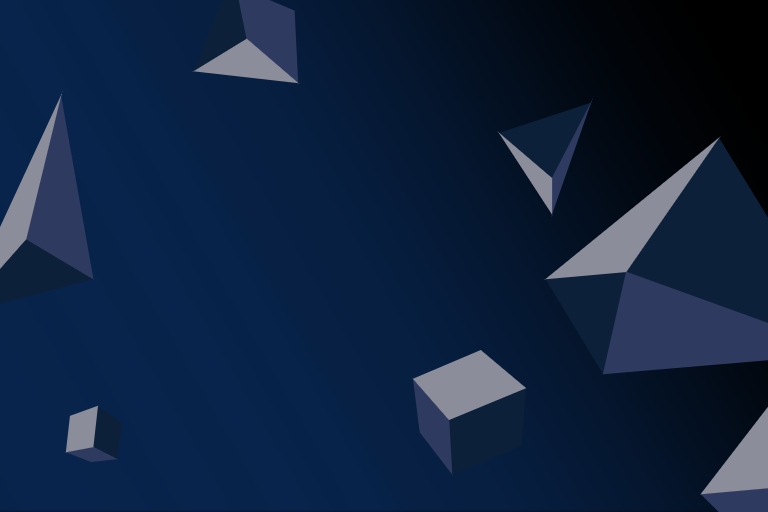
This background is drawn by a WebGL 1 fragment shader. Its source:

```glsl
precision highp float;
// Faceted solids floating over a diagonal navy-to-black gradient with faint streaks.

uniform vec2 u_resolution;

#define LIGHT vec3(0.545, 0.553, 0.604)
#define VIOLET vec3(0.184, 0.227, 0.376)
#define DARK vec3(0.047, 0.125, 0.227)
#define NAVY vec3(0.030, 0.140, 0.295)
#define GRADIENT_DIR vec2(0.866, 0.5)
#define STREAK_COUNT 14.0
#define STREAK_STRENGTH 0.05
#define EDGE_OVERLAP 0.7

float hash(float n) {
  n = fract(n * 0.1031);
  n *= n + 33.33;
  return fract(n * (n + n));
}

float noise(float x) {
  float f = fract(x);
  return mix(hash(floor(x)), hash(floor(x) + 1.0), f * f * (3.0 - 2.0 * f));
}

float cross2(vec2 a, vec2 b) {
  return a.x * b.y - a.y * b.x;
}

// Signed distance to the line a-b, positive on its left
float side(vec2 p, vec2 a, vec2 b) {
  return cross2(normalize(b - a), p - a);
}

// Coverage from an inside distance; the overlap hides seams between faces
float coverage(float d) {
  return clamp(d * u_resolution.y + EDGE_OVERLAP, 0.0, 1.0);
}

float triangle(vec2 p, vec2 a, vec2 b, vec2 c) {
  float turn = sign(cross2(b - a, c - a));
  return coverage(min(min(turn * side(p, a, b), turn * side(p, b, c)), turn * side(p, c, a)));
}

float quad(vec2 p, vec2 a, vec2 b, vec2 c, vec2 d) {
  float turn = sign(cross2(b - a, c - a));
  float ab = min(turn * side(p, a, b), turn * side(p, b, c));
  float cd = min(turn * side(p, c, d), turn * side(p, d, a));
  return coverage(min(ab, cd));
}

// Three triangles around a hub: light a-b, violet b-c, dark c-a
void pyramid(inout vec3 col, vec2 p, vec2 hub, vec2 a, vec2 b, vec2 c) {
  col = mix(col, DARK, triangle(p, hub, c, a));
  col = mix(col, VIOLET, triangle(p, hub, b, c));
  col = mix(col, LIGHT, triangle(p, hub, a, b));
}

// Three quads around a hub; ab, bc and ca are the far corners of each face
void box(inout vec3 col, vec2 p, vec2 hub, vec2 a, vec2 ab, vec2 b, vec2 bc, vec2 c, vec2 ca) {
  col = mix(col, DARK, quad(p, hub, c, ca, a));
  col = mix(col, VIOLET, quad(p, hub, b, bc, c));
  col = mix(col, LIGHT, quad(p, hub, a, ab, b));
}

vec3 background(vec2 p) {
  float t = dot(p, GRADIENT_DIR);
  float shade = mix(1.0, 0.80, smoothstep(0.45, 1.05, t));
  shade *= 1.0 - smoothstep(0.85, 1.72, t);
  shade *= 1.0 + STREAK_STRENGTH * (noise(t * STREAK_COUNT) - 0.5);
  return NAVY * shade * mix(0.75, 1.0, smoothstep(0.0, 0.006, p.y));
}

void main() {
  // Canvas units: height 1, width 1.5
  vec2 p = gl_FragCoord.xy / u_resolution * vec2(1.5, 1.0);
  vec3 col = background(p);

  // Left pyramid
  pyramid(col, p, vec2(0.051, 0.533), vec2(-0.078, 0.387), vec2(0.119, 0.8125), vec2(0.182, 0.455));

  // Top wedge, cut by the upper border
  vec2 hub = vec2(0.482, 0.924);
  vec2 left = vec2(0.379, 0.861);
  vec2 right = vec2(0.582, 0.838);
  vec2 top = vec2(0.461, 1.027);
  col = mix(col, DARK, quad(p, hub, left, vec2(0.443, 1.027), top));
  col = mix(col, VIOLET, quad(p, hub, right, vec2(0.575, 0.979), top));
  col = mix(col, LIGHT, triangle(p, hub, left, right));

  // Small inverted pyramid
  pyramid(col, p, vec2(1.078, 0.652), vec2(0.975, 0.740), vec2(1.078, 0.582), vec2(1.154, 0.799));

  // Large four-sided pyramid on the right
  hub = vec2(1.223, 0.469);
  left = vec2(1.066, 0.455);
  right = vec2(1.662, 0.3105);
  top = vec2(1.404, 0.7305);
  vec2 bottom = vec2(1.178, 0.2695);
  col = mix(col, DARK, triangle(p, hub, top, right));
  col = mix(col, DARK, triangle(p, hub, left, bottom));
  col = mix(col, VIOLET, triangle(p, hub, bottom, right));
  col = mix(col, LIGHT, triangle(p, hub, top, left));

  // Bottom right corner pyramid
  pyramid(col, p, vec2(1.66, 0.061), vec2(1.631, 0.375), vec2(1.369, 0.035), vec2(1.6, -0.195));

  // Large and small boxes
  box(col, p, vec2(0.877, 0.180), vec2(1.027, 0.242), vec2(0.939, 0.316), vec2(0.807, 0.260),
      vec2(0.820, 0.156), vec2(0.883, 0.074), vec2(1.018, 0.129));
  box(col, p, vec2(0.182, 0.127), vec2(0.191, 0.207), vec2(0.137, 0.1875), vec2(0.129, 0.117),
      vec2(0.178, 0.098), vec2(0.2285, 0.1035), vec2(0.238, 0.174));

  gl_FragColor = vec4(col, 1.0);
}
```
